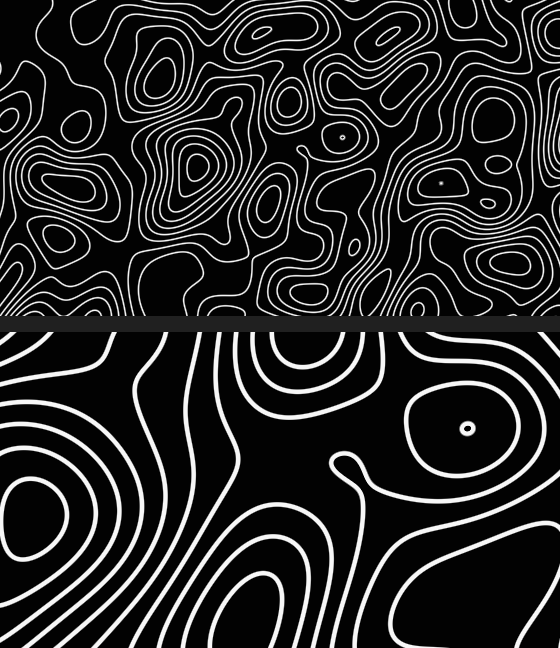
Top, the full canvas; bottom, a detail of the centre.
Write a WebGL 1 fragment shader that draws this pattern.

```glsl
precision highp float;

// Topographic contour lines: thin white level curves on near-black.
// The terrain is a sum of plane sine waves with spread directions and scales;
// its exact gradient turns height differences into distances for even lines.

uniform vec2 u_resolution;

const int WAVE_COUNT = 32;
const float TAU = 6.2831853;
const float GOLDEN_ANGLE = 2.3999632;

// Lengths are in canvas heights, terrain heights in contour steps.
const float LOWEST_FREQUENCY = 1.2;
const float FREQUENCY_RANGE = 4.6;
const float AMPLITUDE = 0.96;
const float ROUGHNESS = 0.7;
const float LINE_HALF_WIDTH = 0.00243;

const vec3 GROUND_COLOR = vec3(0.008);
const vec3 LINE_COLOR = vec3(0.97);

float hash(float n) {
    return fract(sin(n * 12.9898 + 4.137) * 437.585);
}

// Returns the slope in xy and the height in z of one plane wave.
vec3 planeWave(vec2 p, float angle, float frequency, float amplitude, float phase) {
    vec2 waveVector = TAU * frequency * vec2(cos(angle), sin(angle));
    float t = dot(p, waveVector) + phase;
    return amplitude * vec3(waveVector * cos(t), sin(t));
}

// Layers waves from broad hills to small bumps; slope in xy, height in z.
vec3 terrain(vec2 p, float seed) {
    vec3 sum = vec3(0.0);
    for (int i = 0; i < WAVE_COUNT; i++) {
        float n = float(i);
        float scale = (n + 0.5) / float(WAVE_COUNT);
        float frequency = LOWEST_FREQUENCY * pow(FREQUENCY_RANGE, scale);
        float amplitude = AMPLITUDE * pow(frequency, -ROUGHNESS);
        float angle = n * GOLDEN_ANGLE + hash(n + seed);
        float phase = TAU * hash(n * 1.7 + seed + 31.0);
        sum += planeWave(p, angle, frequency, amplitude, phase);
    }
    return sum;
}

// Approximate distance to the nearest whole-number level curve.
float contourDistance(vec3 land) {
    float offLevel = abs(fract(land.z) - 0.5);
    return (0.5 - offLevel) / max(length(land.xy), 0.001);
}

// Coverage of a line with a soft edge on both sides.
float lineMask(float dist, float halfWidth, float softness) {
    return clamp(0.5 + (halfWidth - dist) / (2.0 * softness), 0.0, 1.0);
}

void main() {
    float pixel = 1.0 / u_resolution.y;
    vec2 p = gl_FragCoord.xy * pixel;

    vec3 land = terrain(p, 7.0);
    float line = lineMask(contourDistance(land), LINE_HALF_WIDTH, 0.6 * pixel);

    gl_FragColor = vec4(mix(GROUND_COLOR, LINE_COLOR, line), 1.0);
}
```
